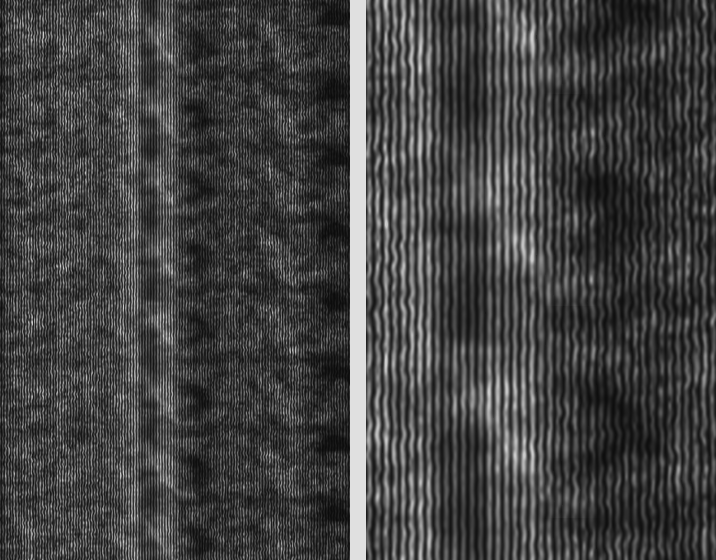
Left: the whole. Right: its middle third, enlarged.
This texture is drawn by a WebGL 1 fragment shader. Its source:

```glsl
precision highp float;
// Dark ribbed cloth: fine broken vertical threads over cloudy folds that repeat down the canvas.
uniform vec2 u_resolution;

// All lengths are in canvas widths; folds are measured from the top.
const float TAU = 6.2831853;
const float FOLD_HEIGHT = 0.2021;
const float FOLD_START = 0.0166;
const float THREADS = 122.0;
const float THREAD_CONTRAST = 0.66;
const float THREAD_WOBBLE = 0.42;
const float GRAIN = 1.05;
const float CLOUD_DEPTH = 0.14;
const float BASE_TONE = 0.212;
const vec3 SHADOW = vec3(0.035);
const vec3 LIGHT = vec3(0.80);

float hash(vec2 p) {
  p = fract(p * vec2(0.1031, 0.1137));
  p += dot(p, p.yx + 33.33);
  return fract((p.x + p.y) * p.x * 37.0);
}

float valueNoise(vec2 p) {
  vec2 cell = floor(p);
  vec2 f = smoothstep(0.0, 1.0, fract(p));
  float top = mix(hash(cell), hash(cell + vec2(1.0, 0.0)), f.x);
  float bottom = mix(hash(cell + vec2(0.0, 1.0)), hash(cell + 1.0), f.x);
  return mix(top, bottom, f.y);
}

float bell(float x, float center, float width) {
  float d = (x - center) / width;
  return exp(-d * d);
}

// Soft spot that wraps around vertically within one fold.
float spot(vec2 q, vec2 center, vec2 radius) {
  float dy = fract(q.y - center.y + 0.5) - 0.5;
  return exp(-pow((q.x - center.x) / radius.x, 2.0) - pow(dy / radius.y, 2.0));
}

// Layered sines with whole vertical frequencies, so every fold is alike.
float clouds(vec2 q) {
  float sum = 0.0;
  for (int i = 0; i < 16; i++) {
    float k = float(i) + 1.0;
    float across = mix(-75.0, 75.0, hash(vec2(k, 3.7)));
    float down = floor(1.0 + 4.0 * hash(vec2(k, 9.1)));
    sum += sin(across * q.x + TAU * (down * q.y + hash(vec2(k, 17.3))));
  }
  return sum / 2.8;
}

// Slow brightness across the cloth: two bright ridges and a dim right side.
float columns(float x) {
  float tone = 1.0 + 0.14 * bell(x, 0.22, 0.12) - 0.17 * smoothstep(0.5, 0.58, x);
  tone += 0.50 * bell(x, 0.375, 0.026) + 0.55 * bell(x, 0.475, 0.032);
  tone += 0.15 * bell(x, 0.82, 0.06) - 0.20 * smoothstep(0.86, 0.96, x);
  return tone * mix(0.55, 1.0, smoothstep(0.0, 0.025, x));
}

// Light and dark patches inside each fold.
float patches(vec2 q) {
  float light = 0.30 * spot(q, vec2(0.08, 0.42), vec2(0.04, 0.22));
  light += 0.28 * spot(q, vec2(0.22, 0.45), vec2(0.06, 0.28));
  light += 0.32 * spot(q, vec2(0.375, 0.30), vec2(0.025, 0.25));
  light += 0.32 * spot(q, vec2(0.81, 0.72), vec2(0.04, 0.25));
  light += 0.22 * spot(q, vec2(0.66, 0.25), vec2(0.06, 0.18));
  float dark = 0.32 * spot(q, vec2(0.15, 0.52), vec2(0.025, 0.18));
  dark += 0.35 * spot(q, vec2(0.425, 0.10), vec2(0.025, 0.12));
  dark += 0.28 * spot(q, vec2(0.43, 0.75), vec2(0.03, 0.16));
  dark += 0.36 * spot(q, vec2(0.56, 0.50), vec2(0.04, 0.22));
  dark += 0.38 * spot(q, vec2(0.92, 0.15), vec2(0.09, 0.17));
  return light - dark;
}

void main() {
  vec2 p = vec2(gl_FragCoord.x, u_resolution.y - gl_FragCoord.y) / u_resolution.x;
  float fold = fract((p.y - FOLD_START) / FOLD_HEIGHT);

  // Ragged cloud coordinates, warped by coarse noise.
  float warp = valueNoise(p * vec2(38.0, 46.0)) - 0.5;
  vec2 q = vec2(p.x + 0.012 * warp, fold + 0.08 * warp);

  // Diagonal crease running down to the right, then the seam below it.
  float slope = clamp((p.x - 0.405) / 0.11, 0.0, 1.0);
  float crease = bell(fold, 0.22 + 0.72 * slope, 0.08);
  crease *= smoothstep(0.40, 0.44, p.x) * (1.0 - smoothstep(0.51, 0.57, p.x));
  float seamLine = 0.02 * sin(p.x * 45.0);
  float seam = spot(vec2(0.0, q.y), vec2(0.0, seamLine), vec2(1.0, 0.07));

  float tone = columns(p.x) + patches(q) + CLOUD_DEPTH * clouds(q);
  tone += 0.38 * crease + 0.3 * warp;
  tone *= 1.0 - mix(0.16, 0.32, smoothstep(0.38, 0.5, p.x)) * seam;

  // Threads stay clean along the centre and break up elsewhere.
  float clean = bell(p.x, 0.44, 0.085);
  float rough = 1.0 - 0.65 * clean;
  float wobble = (valueNoise(p * vec2(75.0, 95.0)) - 0.5) * THREAD_WOBBLE * rough;
  float across = p.x * THREADS + wobble;
  float thread = cos(TAU * across) * THREAD_CONTRAST * (1.0 - 0.3 * crease);
  float threadGain = 0.84 + 0.32 * hash(vec2(floor(across + 0.5), 5.0));

  // Short dashes along the threads, with finer specks over them.
  float dash = valueNoise(vec2(floor(across + 0.5) + 0.5, p.y * 105.0)) - 0.5;
  float speck = valueNoise(p * vec2(270.0, 150.0)) - 0.5;
  float grain = 1.0 + GRAIN * rough * (0.65 * dash + 0.75 * speck);

  float value = BASE_TONE * max(tone, 0.18) * (1.0 + thread) * threadGain * grain;
  gl_FragColor = vec4(clamp(SHADOW + value, SHADOW, LIGHT), 1.0);
}
```
